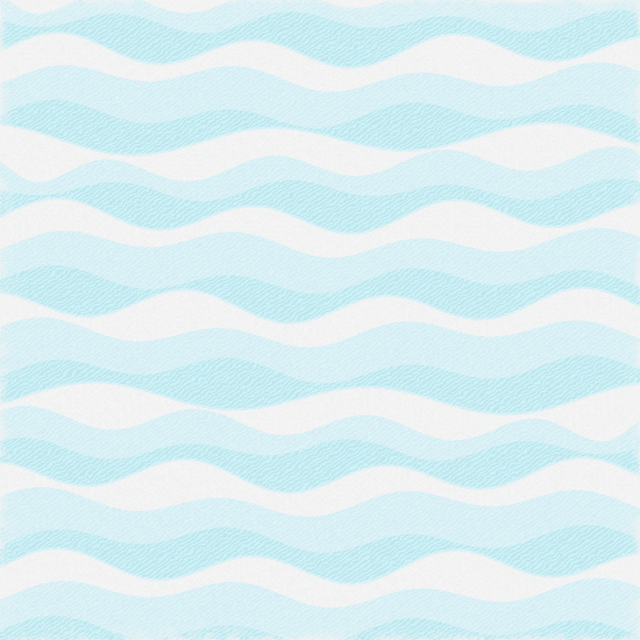
A WebGL 2 fragment shader for this pattern:

```glsl
#version 300 es
precision highp float;

uniform vec2 u_resolution;
out vec4 fragColor;

const float TAU = 6.2831853;
const int ROWS = 8;
const vec3 WHITE = vec3(0.952, 0.952, 0.952);
const vec3 PALE = vec3(0.850, 0.942, 0.962);
const vec3 AQUA_SHADE = vec3(0.755, 0.905, 0.932);
const vec3 AQUA_LIGHT = vec3(0.800, 0.948, 0.968);
const float RIM_WIDTH = 0.0035;

float hash(vec2 p) {
  return fract(sin(dot(p, vec2(127.1, 311.7))) * 43758.5453);
}

float valueNoise(vec2 p) {
  vec2 cell = floor(p);
  vec2 f = fract(p);
  f = f * f * (3.0 - 2.0 * f);
  float bottom = mix(hash(cell), hash(cell + vec2(1, 0)), f.x);
  float top = mix(hash(cell + vec2(0, 1)), hash(cell + vec2(1, 1)), f.x);
  return mix(bottom, top, f.y);
}

float swell(float x, float height, float crest, float period) {
  return height * cos(TAU * (x - crest) / period);
}

// Depths of the white, pale and aqua top edges in a row of short waves
vec3 shortWaves(float x) {
  return vec3(
    -swell(x, 0.022, 0.089, 0.309) - swell(x, 0.0065, 0.091, 0.729),
    0.040 - swell(x, 0.015, 0.091, 0.281) - swell(x, 0.009, 0.221, 0.729),
    0.098 - swell(x, 0.015, 0.085, 0.277) - swell(x, 0.008, 0.078, 0.677));
}

// The same edges in a row of long waves
vec3 longWaves(float x) {
  float squeezed = x - 0.078 * exp(-x / 0.072);
  return vec3(
    -swell(x, 0.021, -0.016, 0.4375) - swell(x, 0.005, -0.150, 0.911),
    0.038 - swell(squeezed, 0.018, 0.159, 0.267) - swell(x, 0.010, 0.977, 1.693),
    0.078 - swell(x, 0.013, 0.189, 0.258) - swell(x, 0.005, 0.065, 0.456));
}

// Coverage of everything below an edge
float below(float depth, float edge, float blur) {
  return smoothstep(-blur, blur, depth - edge);
}

// Diagonal ribs, broken up by noise, from -1 to 1
float twill(vec2 p) {
  float wobble = valueNoise(p * 90.0) * 0.8 + valueNoise(p * 260.0) * 0.5;
  return sin(TAU * (dot(p, vec2(-0.57, 0.82)) * 165.0 + wobble));
}

vec3 waveBands(vec2 p, vec3 aqua, float blur) {
  float tops[ROWS] = float[ROWS](-0.044, 0.081, 0.219, 0.340, 0.480, 0.624, 0.745, 0.887);
  float depth = 1.0 - p.y;
  vec3 color = aqua;
  for (int row = 0; row < ROWS; row++) {
    bool mirrored = row >= 4 && row <= 6;
    bool isLong = row == 0 || row == 2 || row == 5;
    float x = mirrored ? 1.0 - p.x : p.x;
    vec3 edges = tops[row] + (isLong ? longWaves(x) : shortWaves(x));
    color = mix(color, PALE, below(depth, edges.x - RIM_WIDTH, blur));
    color = mix(color, WHITE, below(depth, edges.x, blur * 1.5));
    color = mix(color, PALE, below(depth, edges.y, blur));
    color = mix(color, aqua, below(depth, edges.z, blur));
  }
  return color;
}

// Ragged fading along the borders
float borderWear(vec2 p) {
  vec2 toBorder = min(p, 1.0 - p);
  float border = min(toBorder.x, toBorder.y);
  float flecks = 0.55 * valueNoise(p * 55.0) + 0.45 * valueNoise(p * 300.0);
  float reach = exp(-border / 0.014);
  return smoothstep(0.55, 1.0, flecks + 0.4 * reach) * reach;
}

void main() {
  vec2 p = gl_FragCoord.xy / u_resolution;
  float blur = max(0.0009, 0.8 / min(u_resolution.x, u_resolution.y));

  // Dyed bands
  float rib = twill(p);
  vec3 aqua = mix(AQUA_SHADE, AQUA_LIGHT, 0.5 + 0.35 * rib);
  vec3 color = waveBands(p, aqua, blur);

  // Cloth relief, stronger where there is dye
  float dye = smoothstep(0.0, 0.1, color.b - color.r);
  float grain = valueNoise(p * 420.0) - 0.5;
  color += vec3(1.3, 0.8, 0.7) * rib * mix(0.004, 0.011, dye);
  color += grain * 0.022;

  color = mix(color, WHITE, 0.75 * borderWear(p));
  fragColor = vec4(clamp(color, 0.0, 1.0), 1.0);
}
```
